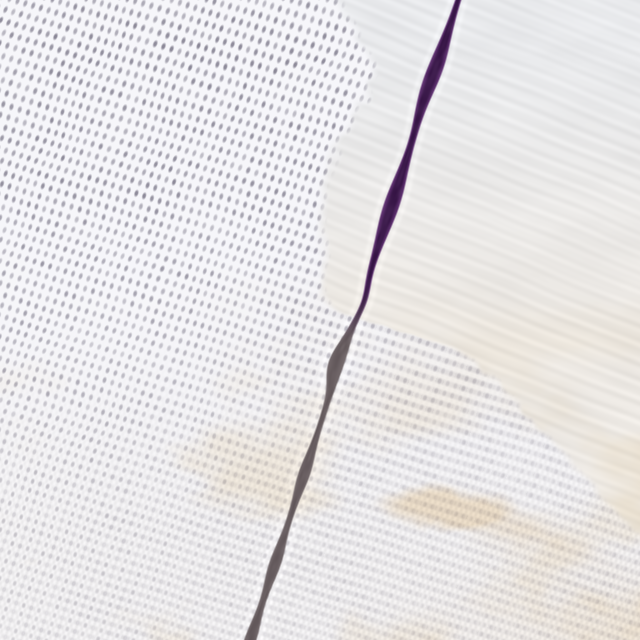
A Shadertoy shader for this texture:

```glsl
float hash(vec2 p) {
    return fract(sin(dot(p, vec2(127.1, 311.7))) * 43758.5453);
}

float noise(vec2 p) {
    vec2 i = floor(p), f = fract(p);
    f = f * f * (3.0 - 2.0 * f);
    return mix(mix(hash(i), hash(i + vec2(1, 0)), f.x),
               mix(hash(i + vec2(0, 1)), hash(i + vec2(1, 1)), f.x), f.y);
}

float fbm(vec2 p) {
    float sum = 0.0, amp = 0.5;
    for (int i = 0; i < 4; i++) {
        sum += amp * noise(p);
        p = p * 2.03 + 7.1;
        amp *= 0.5;
    }
    return sum;
}

float bump(float x, float width) {
    return exp(-x * x / (width * width));
}

// Right-hand limit of the open mesh at a given height
float meshEdge(float y) {
    float upper = 0.507 + 0.075 * bump(y - 0.885, 0.10);
    float lower = 0.73 + (0.45 - y) * 0.95;
    return mix(lower, upper, smoothstep(0.44, 0.54, y));
}

// Plain cloth with faint slanting ribs
vec3 clothColor(vec2 p) {
    vec3 col = mix(vec3(0.925, 0.91, 0.89), vec3(0.91, 0.915, 0.925), smoothstep(0.4, 1.0, p.y));
    float across = p.y + 0.40 * p.x + 0.006 * noise(p * 9.0);
    float rib = sin(across * 300.0) * (0.4 + 0.8 * noise(p * vec2(9.0, 14.0)));
    float fineRib = sin(across * 510.0 + 2.0 * noise(p * 12.0));
    col += 0.017 * rib + 0.006 * fineRib;
    return col + 0.035 * (fbm(p * vec2(10.0, 24.0)) - 0.47);
}

// Bright weave pierced by rows of small leaning holes
vec3 meshColor(vec2 p) {
    float across = p.y + 0.32 * p.x + 0.003 * noise(p * 12.0);
    float row = across * (68.0 - 8.0 * across);
    float column = (p.x - 0.36 * p.y) * 74.0 + 0.5 * noise(p * 14.0);
    vec2 cell = vec2(column, row);
    vec2 q = fract(cell) - 0.5;
    float vary = hash(floor(cell));

    float hole = smoothstep(0.50, 0.12, length(q * vec2(1.45, 1.15)));
    float stripe = smoothstep(0.42, 0.08, abs(q.y));
    float joined = smoothstep(0.25, 0.95, p.x + 0.55 - p.y) * 0.65;
    float depth = mix(0.14, 0.33, smoothstep(0.1, 0.8, p.y)) * (0.7 + 0.5 * vary);
    depth *= 0.75 + 0.5 * fbm(p * 11.0);

    vec3 col = mix(vec3(0.945, 0.94, 0.945), vec3(0.965, 0.965, 0.98), smoothstep(0.1, 0.6, p.y));
    col -= depth * mix(hole, stripe * 0.55, joined) * vec3(1.0, 1.03, 0.92);

    // Fine crossing threads in the lower part
    float fine = sin(column * 9.4) * sin(row * 6.28 + 1.5);
    return col + 0.025 * fine * smoothstep(0.55, 0.1, p.y);
}

// Warm stains over the lower cloth
vec3 stain(vec3 col, vec2 p) {
    float blotch = smoothstep(0.42, 0.72, fbm(p * vec2(5.0, 8.0) + 3.0));
    col *= 1.0 - vec3(0.02, 0.05, 0.11) * blotch * smoothstep(0.65, 0.15, p.y);
    float wobble = 0.035 * (fbm(p * 15.0) - 0.47);
    vec2 d = p - vec2(0.69, 0.203) + wobble;
    float patchMask = smoothstep(1.25, 0.55, length(d / vec2(0.10, 0.034)));
    float tail = bump(p.y - 0.20 + 0.40 * (p.x - 0.74) + wobble, 0.022)
               * smoothstep(0.70, 0.77, p.x) * smoothstep(1.0, 0.80, p.x);
    float corner = smoothstep(0.45, 1.2, p.x) * smoothstep(0.18, 0.0, p.y);
    return col * (1.0 - vec3(0.035, 0.09, 0.18) * clamp(patchMask + 0.6 * tail + 0.5 * corner, 0.0, 1.0));
}

// Twisted strand: swollen between its pinched turns
vec3 strand(vec3 col, vec2 p) {
    float swell[6] = float[6](0.885, 0.68, 0.435, 0.26, 0.12, 0.0);
    float halfWidth = 0.0042;
    for (int i = 0; i < 6; i++) {
        float fullness = i < 3 ? 0.0078 : 0.0048;
        halfWidth += fullness * bump(p.y - swell[i], i < 2 ? 0.065 : 0.04);
    }
    float center = 0.391 + 0.325 * p.y + 0.006 * bump(p.y - 0.53, 0.035)
                 - 0.006 * bump(p.y - 0.435, 0.04) - 0.003 * bump(p.y - 0.84, 0.05);
    float side = (p.x - center) * 0.951;
    float soft = max(1.2 / iResolution.y, 0.0018);
    float body = smoothstep(soft, -soft, abs(side) - halfWidth);

    float dyed = smoothstep(0.46, 0.56, p.y);
    vec3 ink = mix(vec3(0.40, 0.36, 0.37), vec3(0.23, 0.10, 0.29), dyed);
    float across = side / halfWidth;
    ink += mix(vec3(0.04), vec3(0.14, 0.09, 0.15), dyed) * smoothstep(0.3, 1.0, abs(across));
    ink += 0.05 * (noise(vec2(across * 2.0, p.y * 70.0)) - 0.5);
    col += 0.03 * bump(abs(side) - halfWidth - 0.007, 0.004);
    return mix(col, ink, body);
}

void mainImage(out vec4 fragColor, in vec2 fragCoord) {
    vec2 p = fragCoord / iResolution.xy;
    float edge = meshEdge(p.y) + 0.016 * (noise(p * 45.0) - 0.5);
    float inMesh = smoothstep(0.010, -0.012, p.x - edge);
    vec3 col = mix(clothColor(p), meshColor(p), inMesh);
    col = stain(col, p);
    col = strand(col, p);
    fragColor = vec4(clamp(col, 0.0, 1.0), 1.0);
}
```
